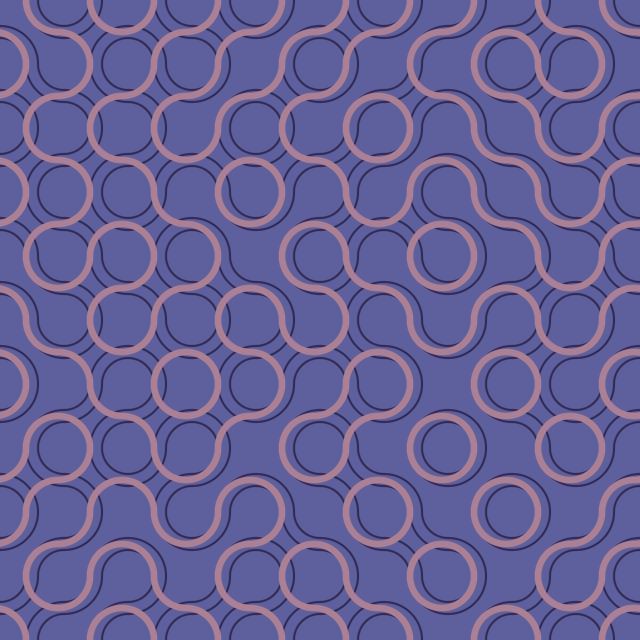
A Shadertoy shader for this pattern:

```glsl
// Two layers of quarter-arc Truchet tiles on a wrapping 10 by 10 grid.
// Thin dark double lines lie below; one broad rose line lies above, moved left.
// Each layer turns its tiles by its own hash, so the curves wander apart.

const float CELLS      = 10.0;   // tiles across and down
const float RADIUS     = 0.5;    // arc radius, in tiles
const float ROSE_HALF  = 0.052;  // half width of the rose line
const float DARK_HALF  = 0.0165; // half width of each dark line
const float DARK_GAP   = 0.094;  // dark lines' distance from their centre path
const vec2  ROSE_SHIFT = vec2(-0.094, 0.0);
const uint  ROSE_SEED  = 17u;
const uint  DARK_SEED  = 91u;

const vec3 GROUND = vec3(0.365, 0.378, 0.615);
const vec3 ROSE   = vec3(0.675, 0.500, 0.580);
const vec3 DARK   = vec3(0.195, 0.165, 0.335);

// Integer hash of a tile, from 0 to 1
float hash(uvec2 tile, uint seed) {
    uint h = tile.x * 7919u + tile.y * 104729u + seed * 31337u;
    h = (h ^ (h >> 16)) * 73244475u;
    h = (h ^ (h >> 15)) * 73244475u;
    h ^= h >> 16;
    return float(h & 65535u) / 65536.0;
}

// Distance to the centre path of the arcs
float arcDistance(vec2 p, uint seed) {
    uvec2 tile = uvec2(mod(floor(p), CELLS));
    vec2 f = fract(p);
    if (hash(tile, seed) < 0.5) f.x = 1.0 - f.x;
    float corner = min(length(f), length(f - 1.0));
    return abs(corner - RADIUS);
}

// Smooth coverage of a line
float stroke(float dist, float halfWidth, float pixel) {
    return 1.0 - smoothstep(-0.75 * pixel, 0.75 * pixel, dist - halfWidth);
}

void mainImage(out vec4 fragColor, in vec2 fragCoord) {
    vec2 p = fragCoord / iResolution.xy * CELLS;
    float pixel = CELLS / iResolution.y;

    float darkDist = abs(arcDistance(p, DARK_SEED) - DARK_GAP);
    float roseDist = arcDistance(p - ROSE_SHIFT, ROSE_SEED);

    vec3 color = mix(GROUND, DARK, stroke(darkDist, DARK_HALF, pixel));
    color = mix(color, ROSE, stroke(roseDist, ROSE_HALF, pixel));
    fragColor = vec4(color, 1.0);
}
```
